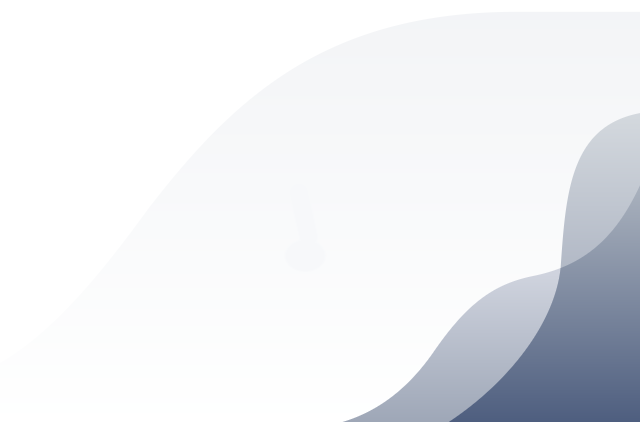
This background is drawn by a Shadertoy shader. Its source:

```glsl
// Colours of each layer, at its lower and upper level
const vec3 PAPER = vec3(1.0);
const vec3 HILL_LOW = vec3(0.999, 1.0, 1.0);
const vec3 HILL_HIGH = vec3(0.953, 0.958, 0.967);
const vec3 SWELL_LOW = vec3(0.620, 0.655, 0.718);
const vec3 SWELL_HIGH = vec3(0.812, 0.828, 0.870);
const vec3 CREST_LOW = vec3(0.698, 0.725, 0.776);
const vec3 CREST_HIGH = vec3(0.831, 0.850, 0.871);
const vec3 OVERLAP_LOW = vec3(0.306, 0.369, 0.498);
const vec3 OVERLAP_HIGH = vec3(0.667, 0.698, 0.745);
const vec3 SMUDGE = vec3(0.969, 0.974, 0.982);

// Levels between which the colours run, as shares of the height
const vec2 HILL_SPAN = vec2(0.0, 0.972);
const vec2 SWELL_SPAN = vec2(0.0, 0.350);
const vec2 CREST_SPAN = vec2(0.366, 0.732);
const vec2 OVERLAP_SPAN = vec2(0.0, 0.561);

// Chained cubic curves, as shares of the canvas
const vec2 HILL[7] = vec2[7](
    vec2(0.0, 0.140), vec2(0.086, 0.215), vec2(0.163, 0.362),
    vec2(0.234, 0.510), vec2(0.365, 0.766), vec2(0.508, 0.972),
    vec2(0.807, 0.972));
const vec2 SWELL[10] = vec2[10](
    vec2(0.535, 0.0), vec2(0.604, 0.031), vec2(0.648, 0.102),
    vec2(0.677, 0.165), vec2(0.729, 0.280), vec2(0.771, 0.327),
    vec2(0.833, 0.346), vec2(0.911, 0.370), vec2(0.961, 0.433),
    vec2(1.0, 0.561));
// The crest is nearly upright, so its points are stored as (y, x)
const vec2 CREST[7] = vec2[7](
    vec2(0.0, 0.701), vec2(0.091, 0.792), vec2(0.232, 0.867),
    vec2(0.366, 0.876), vec2(0.543, 0.884), vec2(0.701, 0.891),
    vec2(0.732, 1.0));

// Faint drop: a slanted neck above an oval, radii in canvas heights
const vec2 NECK_TOP = vec2(0.467, 0.543);
const vec2 NECK_END = vec2(0.482, 0.439);
const float NECK_RADIUS = 0.022;
const vec2 OVAL_CENTRE = vec2(0.477, 0.394);
const vec2 OVAL_RADII = vec2(0.048, 0.038);
const float SMUDGE_BLUR = 0.003;

const int SOLVE_STEPS = 18;

vec2 bezier(vec2 a, vec2 b, vec2 c, vec2 d, float t) {
    float s = 1.0 - t;
    return s * s * s * a + 3.0 * s * t * (s * b + t * c) + t * t * t * d;
}

// Smooth coverage of the area below a curve that only rises with x
float coverBelow(vec2 p, vec2 size, vec2 a, vec2 b, vec2 c, vec2 d) {
    float low = 0.0, high = 1.0;
    for (int i = 0; i < SOLVE_STEPS; i++) {
        float middle = 0.5 * (low + high);
        if (bezier(a, b, c, d, middle).x < p.x) low = middle;
        else high = middle;
    }
    float t = 0.5 * (low + high), s = 1.0 - t;
    vec2 tangent = s * s * (b - a) + 2.0 * s * t * (c - b) + t * t * (d - c);
    float inside = step(a.x, p.x) * step(p.x, d.x);
    float slope = inside * tangent.y / max(tangent.x, 1e-4);
    float gap = p.y - bezier(a, b, c, d, t).y;
    float pixels = gap / length(vec2(slope / size.x, 1.0 / size.y));
    return clamp(0.5 - pixels, 0.0, 1.0);
}

vec3 ramp(vec3 low, vec3 high, vec2 span, float y) {
    return mix(low, high, clamp((y - span.x) / (span.y - span.x), 0.0, 1.0));
}

float smudgeCover(vec2 p, float aspect) {
    vec2 stretch = vec2(aspect, 1.0);
    vec2 axis = (NECK_END - NECK_TOP) * stretch;
    vec2 q = (p - NECK_TOP) * stretch;
    float along = clamp(dot(q, axis) / dot(axis, axis), 0.0, 1.0);
    float neck = length(q - axis * along) - NECK_RADIUS;
    vec2 r = (p - OVAL_CENTRE) * stretch / OVAL_RADII;
    float oval = (length(r) - 1.0) * OVAL_RADII.y;
    return 1.0 - smoothstep(-SMUDGE_BLUR, SMUDGE_BLUR, min(neck, oval));
}

void mainImage(out vec4 fragColor, in vec2 fragCoord) {
    vec2 size = iResolution.xy;
    vec2 p = fragCoord / size;

    // Pick the curve piece for each shape, then its coverage
    int k = p.x < HILL[3].x ? 0 : 3;
    float hill = coverBelow(p, size, HILL[k], HILL[k + 1], HILL[k + 2], HILL[k + 3]);
    k = p.x < SWELL[3].x ? 0 : (p.x < SWELL[6].x ? 3 : 6);
    float swell = coverBelow(p, size, SWELL[k], SWELL[k + 1], SWELL[k + 2], SWELL[k + 3]);
    k = p.y < CREST[3].x ? 0 : 3;
    float crest = 1.0 - coverBelow(p.yx, size.yx, CREST[k], CREST[k + 1], CREST[k + 2], CREST[k + 3]);

    // Pale backdrop
    vec3 color = mix(PAPER, ramp(HILL_LOW, HILL_HIGH, HILL_SPAN, p.y), hill);
    color = mix(color, SMUDGE, smudgeCover(p, size.x / size.y));

    // Two waves and the darker area they share
    color = mix(color, ramp(SWELL_LOW, SWELL_HIGH, SWELL_SPAN, p.y), swell);
    color = mix(color, ramp(CREST_LOW, CREST_HIGH, CREST_SPAN, p.y), crest);
    color = mix(color, ramp(OVERLAP_LOW, OVERLAP_HIGH, OVERLAP_SPAN, p.y), swell * crest);

    fragColor = vec4(color, 1.0);
}
```
